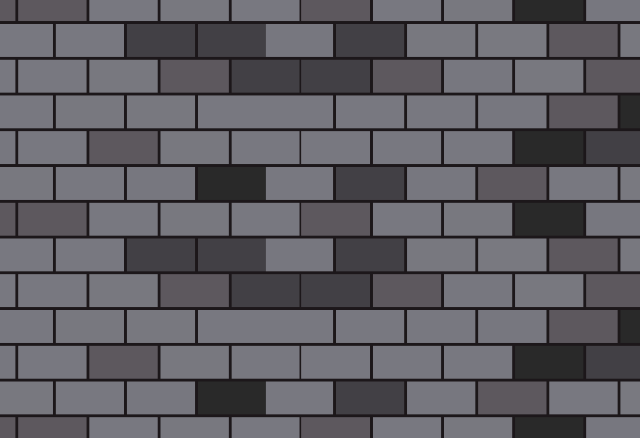
Give the GLSL for this pattern, as a Shadertoy shader.

```glsl
// Scatters the values 1..60 over a block of 10 by 6 bricks, each used once
int scatter(ivec2 brick) {
    int id = (brick.y % 6) * 10 + brick.x % 10 + 1;
    int cube = id * id % 61 * id % 61;
    return cube * cube % 61 * id % 61;
}

vec3 brickColor(ivec2 brick) {
    int rank = scatter(brick);
    if (rank <= 10) return vec3(0.36, 0.35, 0.37) + vec3(0.005, -0.005, 0.0);
    if (rank <= 17) return vec3(0.26, 0.25, 0.27);
    if (rank <= 21) return vec3(0.16);
    return vec3(0.47, 0.47, 0.50) + 0.004 * (float(rank) / 30.0 - 1.3);
}

// Running bond; bond holds the joint offset of even and odd courses
vec3 wall(vec2 p, vec2 bond, vec2 pixel) {
    float course = floor(p.y);
    bool oddCourse = mod(course, 2.0) > 0.5;
    float x = p.x + 1.0 - (oddCourse ? bond.y : bond.x);
    vec2 joint = round(vec2(x, p.y));
    vec2 gap = abs(vec2(x, p.y) - joint);

    // One upright joint of the even courses is narrower
    bool narrow = !oddCourse && joint.x == 5.0;
    vec2 halfJoint = vec2(narrow ? 0.012 : 0.020, 0.040);
    vec2 face = smoothstep(halfJoint - 0.5 * pixel, halfJoint + 0.5 * pixel, gap);

    vec3 brick = brickColor(ivec2(floor(x), course));
    return mix(vec3(0.11, 0.09, 0.10), brick, face.x * face.y);
}

void mainImage(out vec4 fragColor, in vec2 fragCoord) {
    vec2 bricks = vec2(9.0, 12.25);
    vec2 pixel = bricks / iResolution.xy;
    vec2 uv = fragCoord / iResolution.xy;

    // Courses count down from the top, which cuts the first one short
    vec2 p = vec2(uv.x, 1.0 - uv.y) * bricks + vec2(0.0, 0.37);

    // Two sections meet at a seam that swallows the joint of the odd courses
    vec3 left = wall(p, vec2(0.237, 0.764), pixel);
    vec3 right = wall(p, vec2(0.224, 0.705), pixel);
    float seam = smoothstep(-0.5, 0.5, (p.x - 3.738) / pixel.x);
    fragColor = vec4(mix(left, right, seam), 1.0);
}
```
